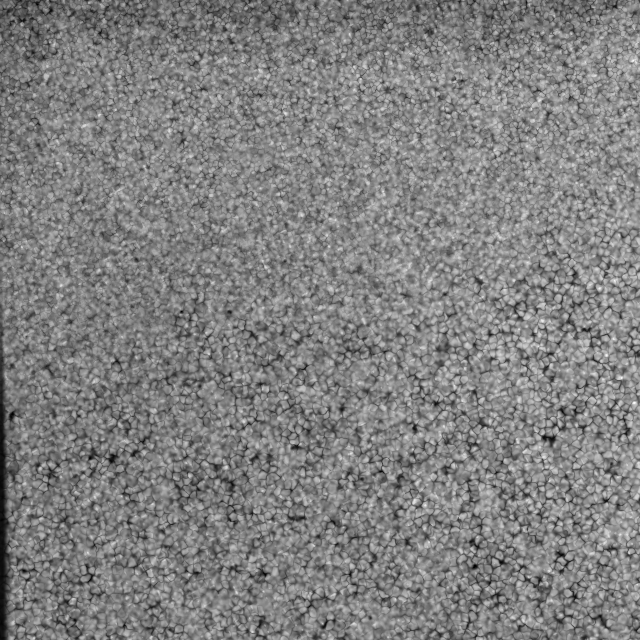
Reproduce this texture procedurally as a Shadertoy shader.

```glsl
// Fine grey pebbled leather: soft tiny grains, broken creases, speckle and uneven light.

const float COARSE_PITCH = 94.0;   // grains across the canvas, low and right
const float FINE_PITCH = 132.0;    // grains across the canvas, near the top
const float SPECKLE_PITCH = 205.0;
const float BASE_TONE = 0.578;
const float GRAIN_VARIATION = 0.10;
const float CREASE_DEPTH = 0.10;
const float KNOT_DEPTH = 0.15;
const float SPECKLE_STRENGTH = 0.42;
const float GLINT_STRENGTH = 0.16;
const float ROUGHNESS = 0.55;      // raggedness of grain outlines, in grains
const float PIT_PITCH = 13.0;
const float PIT_CHANCE = 0.13;
const float PIT_DEPTH = 0.25;

float hash(vec2 p) {
    vec3 q = fract(p.xyx * 0.1031);
    q += dot(q, q.yzx + 33.33);
    return fract((q.x + q.y) * q.z);
}

vec2 hash2(vec2 p) {
    return vec2(hash(p + 17.3), hash(p + 71.9));
}

float noise(vec2 p) {
    vec2 cell = floor(p), f = fract(p);
    f = f * f * (3.0 - 2.0 * f);
    return mix(mix(hash(cell), hash(cell + vec2(1, 0)), f.x),
               mix(hash(cell + vec2(0, 1)), hash(cell + vec2(1, 1)), f.x), f.y);
}

float cloud(vec2 p) {
    return 0.55 * noise(p) + 0.3 * noise(p * 2.1 + 5.0) + 0.15 * noise(p * 4.3 + 9.0);
}

vec2 rotate(vec2 p, float angle) {
    float c = cos(angle), s = sin(angle);
    return vec2(c * p.x - s * p.y, s * p.x + c * p.y);
}

// Relief of one layer of grains: own tone, soft creases between them, dark knots at corners
float pebbles(vec2 p, float depth) {
    vec2 ragged = rotate(p, 0.6) * 1.7 + 400.0;
    p += ROUGHNESS * (vec2(noise(ragged), noise(ragged + 130.0)) - 0.5);
    vec2 cell = floor(p);
    float nearest = 9.0, second = 9.0, tone = 0.0;
    for (int y = -1; y <= 1; y++) {
        for (int x = -1; x <= 1; x++) {
            vec2 id = cell + vec2(x, y);
            float d = length(id + hash2(id) - p);
            if (d < nearest) {
                second = nearest;
                nearest = d;
                tone = hash(id + 41.0);
            } else {
                second = min(second, d);
            }
        }
    }
    float gap = second - nearest;
    float crease = 1.0 - smoothstep(0.0, 0.55, gap);
    float knot = smoothstep(0.35, 0.9, nearest);
    float patchy = 0.3 + 1.4 * noise(rotate(p, 0.9) * 0.7 + 203.0);
    return GRAIN_VARIATION * (tone - 0.5) * smoothstep(0.0, 0.3, gap)
         - depth * patchy * (CREASE_DEPTH * crease + KNOT_DEPTH * knot);
}

// Sparse small dark pits
float pits(vec2 p) {
    vec2 id = floor(p * PIT_PITCH);
    vec2 centre = 0.2 + 0.6 * hash2(id + 200.0);
    float radius = mix(0.05, 0.10, hash(id + 90.0));
    float present = step(hash(id + 150.0), PIT_CHANCE);
    float d = length(fract(p * PIT_PITCH) - centre);
    return present * (1.0 - smoothstep(0.2 * radius, radius, d));
}

// Broad light: brighter at the right, dim along the top and the left
float lighting(vec2 p) {
    vec2 fromGlow = (p - vec2(1.0, 0.6)) * vec2(2.2, 2.0);
    float light = 0.06 * (p.x - 0.5) + 0.055 * exp(-dot(fromGlow, fromGlow));
    light -= 0.12 * smoothstep(0.88, 1.02, p.y);
    light -= 0.06 * (1.0 - smoothstep(0.0, 0.1, p.x)) * smoothstep(0.3, 0.8, p.y);
    light += 0.06 * (cloud(p * 4.0 + 20.0) - 0.5);
    // Faint vertical streaks, strongest by the lower left edge
    float streak = noise(vec2(p.x * 45.0, p.y * 3.0)) - 0.5;
    return light + streak * mix(0.09, 0.02, smoothstep(0.0, 0.2, p.x));
}

void mainImage(out vec4 fragColor, in vec2 fragCoord) {
    vec2 p = fragCoord / iResolution.xy;

    // Grains shrink and flatten toward the upper left
    float fineness = smoothstep(0.4, 0.85, p.y + 0.25 * (0.5 - p.x)
                                + 0.2 * (cloud(p * 6.0 + 40.0) - 0.5));
    float depth = mix(1.1, 0.8, fineness) * (0.85 + 0.3 * cloud(p * 7.0 + 80.0));
    depth += 0.25 * smoothstep(0.55, 1.0, p.x);
    float relief = mix(pebbles(rotate(p, 0.3) * COARSE_PITCH + 100.0, depth),
                       pebbles(rotate(p, -0.4) * FINE_PITCH + 300.0, depth), fineness);

    // Fine speckle from two turned layers, with occasional bright glints
    vec2 s = p * SPECKLE_PITCH;
    float speckle = 0.5 * noise(rotate(s, 0.5) + 500.0)
                  + 0.5 * noise(rotate(s, -0.35) * 0.85 + 900.0) - 0.5;
    float glint = smoothstep(0.75, 1.0, noise(rotate(s, 1.1) * 0.9 + 700.0));

    float tone = BASE_TONE + lighting(p) + relief;
    tone += SPECKLE_STRENGTH * speckle + GLINT_STRENGTH * glint;
    tone -= PIT_DEPTH * pits(p);

    // Black rim along the lower left edge
    float rimWidth = mix(0.018, 0.006, smoothstep(0.1, 0.6, p.y));
    float rim = smoothstep(0.2, 1.0, p.x / rimWidth);
    tone *= mix(1.0, mix(0.12, 1.0, rim), 1.0 - smoothstep(0.3, 0.65, p.y));

    fragColor = vec4(vec3(clamp(tone, 0.0, 1.0)), 1.0);
}
```
